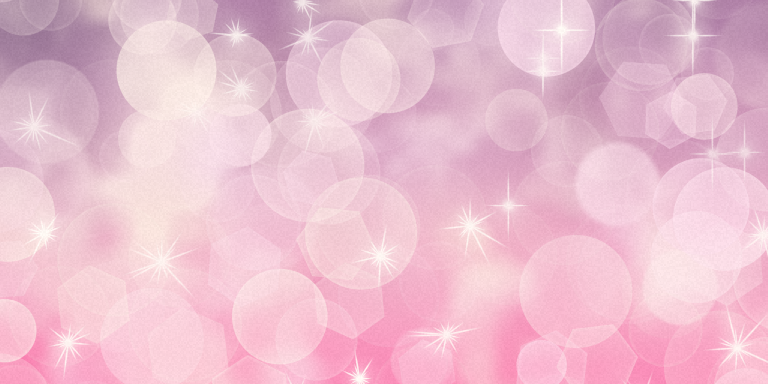
This background is drawn by a Shadertoy shader. Its source:

```glsl
// Dreamy bokeh: a mauve-to-pink gradient with milky and dusky clouds, layered
// with translucent discs and hexagons and scattered with thin-rayed sparkles.
// Lengths are fractions of the canvas height; all scatter is hashed.

#define DISC_COUNT 112
#define STAR_COUNT 27
#define RAY_COUNT 14
#define DISC_RADIUS vec2(0.05, 0.15)
#define DISC_ALPHA vec2(0.05, 0.52)
#define HEXAGON_SHARE 0.16
#define RIM_STRENGTH 0.17
#define CLOUD_STRENGTH 0.55
#define DUSK_STRENGTH 0.6
#define STAR_REACH vec2(0.085, 0.165)
#define RAY_WIDTH 0.0032
#define GRAIN 0.03

const float TAU = 6.28319;

// Integer hash giving four values in 0..1
vec4 hash4(ivec2 cell) {
    uvec4 v = uvec4(cell.x, cell.y, cell.x + 71, cell.y + 137) * 1664525u + 1013904223u;
    for (int i = 0; i < 2; i++) {
        v += v.yzxy * v.wxyz;
        v ^= v >> 16u;
    }
    return vec4(v >> 8u) / 16777216.0;
}

float valueNoise(vec2 p) {
    ivec2 i = ivec2(floor(p));
    vec2 f = fract(p);
    f = f * f * (3.0 - 2.0 * f);
    return mix(mix(hash4(i).x, hash4(i + ivec2(1, 0)).x, f.x),
               mix(hash4(i + ivec2(0, 1)).x, hash4(i + ivec2(1, 1)).x, f.x), f.y);
}

float cloudNoise(vec2 p) {
    return 0.55 * valueNoise(p) + 0.3 * valueNoise(p * 2.1 + 7.3) + 0.15 * valueNoise(p * 4.3 + 3.1);
}

float softSpot(vec2 p, vec2 centre, float size) {
    vec2 d = (p - centre) / size;
    return exp(-dot(d, d));
}

// Evenly spread, jittered position of the i-th item
vec2 scatter(int i, vec2 jitter, vec2 area) {
    return fract(float(i) * vec2(0.7549, 0.5698) + 0.3 * jitter) * (area + 0.16) - 0.08;
}

float hexagonRadius(vec2 p, float angle) {
    p = abs(mat2(cos(angle), sin(angle), -sin(angle), cos(angle)) * p);
    return max(p.y, dot(p, vec2(0.866, 0.5)));
}

vec3 backdrop(vec2 p, vec2 area) {
    vec3 col = mix(vec3(0.98, 0.50, 0.69), vec3(0.93, 0.60, 0.74), smoothstep(0.0, 0.38, p.y));
    col = mix(col, vec3(0.80, 0.57, 0.71), smoothstep(0.3, 0.68, p.y));
    col = mix(col, vec3(0.70, 0.51, 0.67), smoothstep(0.65, 1.0, p.y));

    // Dusky patches, strongest towards the upper left
    float dusk = DUSK_STRENGTH * smoothstep(0.45, 0.75, cloudNoise(p * 4.0 + 31.0));
    col *= mix(vec3(1.0), vec3(0.88, 0.84, 0.87), dusk * smoothstep(0.1, 0.6, p.y));
    col = mix(col, vec3(0.57, 0.46, 0.57), 0.75 * softSpot(p, vec2(0.02, 1.0), 0.36));
    col = mix(col, vec3(0.70, 0.54, 0.62), 0.5 * softSpot(p, vec2(0.33, 0.76) * area, 0.2));

    // Milky and warm haze
    float cloud = smoothstep(0.42, 0.78, cloudNoise(p * 4.0 + 4.0));
    float warm = valueNoise(p * 5.0 + 19.0);
    vec3 haze = mix(vec3(0.98, 0.88, 0.93), vec3(0.99, 0.93, 0.86), warm);
    float glow = 0.8 * softSpot(p, vec2(0.22, 0.56) * area, 0.2)
               + 0.55 * softSpot(p, vec2(0.2, 0.87) * area, 0.13)
               + 0.35 * softSpot(p, vec2(0.56, 0.4) * area, 0.36)
               + 0.35 * softSpot(p, vec2(0.87, 0.25) * area, 0.22);
    return mix(col, haze, clamp(CLOUD_STRENGTH * cloud + glow, 0.0, 0.9));
}

vec3 addDiscs(vec3 col, vec2 p, vec2 area, float pixel) {
    for (int i = 0; i < DISC_COUNT; i++) {
        vec4 a = hash4(ivec2(i, 11)), b = hash4(ivec2(i, 47));
        vec2 d = p - scatter(i, a.xy, area);
        bool isHexagon = b.x < HEXAGON_SHARE;
        float radius = mix(DISC_RADIUS.x, DISC_RADIUS.y, sqrt(a.z));
        float alpha = mix(DISC_ALPHA.x, DISC_ALPHA.y, a.w * a.w * a.w);
        float dist = length(d);
        if (isHexagon) {
            radius = mix(0.06, 0.1, a.z);
            dist = hexagonRadius(d, b.y * TAU);
            alpha = max(alpha, 0.24);
        }
        float blur = pixel + 0.015 * smoothstep(0.85, 1.0, b.z);
        float inside = 1.0 - smoothstep(-blur, blur, dist - radius);
        float rim = RIM_STRENGTH * smoothstep(radius - 0.011, radius, dist) * (1.0 - b.z);
        float mottle = 0.65 + 0.7 * valueNoise(p * 9.0 + float(i));
        float fill = alpha * mottle * mix(0.85, 1.05, smoothstep(0.0, radius, dist));
        vec3 tint = mix(vec3(0.99, 0.87, 0.93), vec3(0.99, 0.95, 0.90), b.w);
        col = mix(col, tint, inside * min(fill + rim, 0.8));
    }
    return col;
}

// Upright crosses at the upper right, irregular bursts elsewhere
float sparkle(vec2 d, int id, float reach, bool isCross) {
    float light = 0.9 * softSpot(d, vec2(0.0), 0.015) + 0.3 * softSpot(d, vec2(0.0), 0.045);
    int rays = isCross ? 4 : RAY_COUNT;
    for (int k = 0; k < rays; k++) {
        vec4 h = hash4(ivec2(id * 31 + k, 83));
        float angle = (float(k) + (isCross ? 0.0 : h.x * 0.9)) * TAU / float(rays);
        float len = reach * (isCross ? 0.65 + 0.35 * float(k & 1) : mix(0.35, 1.0, h.y * h.y));
        vec2 dir = vec2(cos(angle), sin(angle));
        float along = dot(d, dir) / len;
        float across = (d.x * dir.y - d.y * dir.x) / (RAY_WIDTH * (1.1 - 0.6 * clamp(along, 0.0, 1.0)));
        float fade = step(0.0, along) * (1.0 - smoothstep(0.4, 1.0, along));
        light = max(light, 0.95 * fade * exp(-across * across));
    }
    return min(light, 1.0);
}

void mainImage(out vec4 fragColor, in vec2 fragCoord) {
    vec2 p = fragCoord / iResolution.y;
    vec2 area = vec2(iResolution.x / iResolution.y, 1.0);
    vec3 col = addDiscs(backdrop(p, area), p, area, 0.7 / iResolution.y);

    for (int i = 0; i < STAR_COUNT; i++) {
        vec4 h = hash4(ivec2(i, 151));
        vec2 centre = scatter(i + 5, h.xy, area);
        vec2 d = p - centre;
        if (dot(d, d) > 0.03) continue;
        bool isCross = centre.x > 0.62 * area.x && centre.y > 0.45;
        float light = sparkle(d, i, mix(STAR_REACH.x, STAR_REACH.y, h.z), isCross);
        col = mix(col, vec3(1.0, 0.98, 0.96), light * mix(0.5, 1.0, h.w));
    }

    col += GRAIN * (hash4(ivec2(floor(p * 256.0))).x - 0.5);
    fragColor = vec4(clamp(col, 0.0, 1.0), 1.0);
}
```
